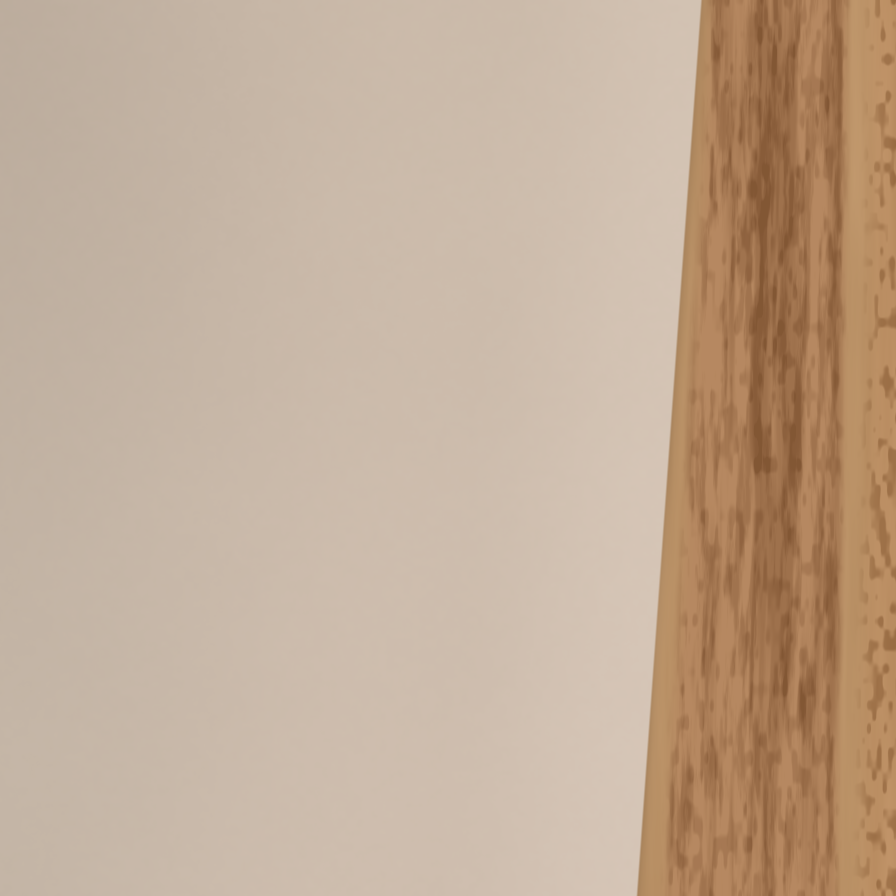
Give the GLSL for this texture, as a WebGL 2 fragment shader.

```glsl
#version 300 es
precision highp float;

uniform vec2 u_resolution;
out vec4 fragColor;

float hash(vec2 p) {
  vec3 q = fract(vec3(p.xyx) * 0.1031);
  q += dot(q, q.yzx + 33.33);
  return fract((q.x + q.y) * q.z);
}

float noise(vec2 p) {
  vec2 i = floor(p), f = fract(p);
  f = f * f * (3.0 - 2.0 * f);
  return mix(mix(hash(i), hash(i + vec2(1, 0)), f.x),
             mix(hash(i + vec2(0, 1)), hash(i + 1.0), f.x), f.y);
}

float fbm(vec2 p) {
  float sum = 0.0, amp = 0.5;
  for (int i = 0; i < 4; i++) {
    sum += amp * noise(p);
    p = p * 2.03 + 17.3;
    amp *= 0.5;
  }
  return sum / 0.9375;
}

float edgeX(float y) {
  return mix(0.711, 0.783, y);
}

vec3 paperColor(vec2 uv) {
  // Soft light, dimmer toward the upper left
  vec3 top = mix(vec3(0.735, 0.675, 0.615), vec3(0.797, 0.732, 0.668), smoothstep(-0.08, 0.5, uv.x));
  vec3 bottom = mix(vec3(0.768, 0.710, 0.650), vec3(0.806, 0.740, 0.680), smoothstep(-0.05, 0.45, uv.x));
  vec3 color = mix(bottom, top, smoothstep(0.0, 1.0, uv.y));

  // Bright margin beside the edge
  color += vec3(0.030, 0.031, 0.033) * smoothstep(-0.24, 0.0, uv.x - edgeX(uv.y));

  // Fine fibre mottling
  color += 0.008 * (fbm(uv * 110.0) - 0.5) + 0.010 * (fbm(uv * 5.0) - 0.5);
  return color;
}

vec3 woodColor(vec2 uv) {
  // Grain coordinates lean slightly and waver along the board
  float x = uv.x - 0.012 * (uv.y - 0.5) + 0.006 * (noise(uv * vec2(8.0, 5.0)) - 0.5);
  float streaks = fbm(vec2(x * 65.0, uv.y * 3.5));
  float fibres = fbm(vec2(x * 120.0, uv.y * 14.0) + 9.0);
  float pores = noise(vec2(x * 185.0, uv.y * 52.0) + 31.0);

  // Dark heartwood between the pale strips
  float heartLeft = mix(0.748, 0.785, uv.y);
  float heart = smoothstep(heartLeft - 0.008, heartLeft + 0.014, x) * (1.0 - smoothstep(0.932, 0.948, x));
  vec3 color = mix(vec3(0.735, 0.575, 0.405), vec3(0.715, 0.535, 0.380), heart);

  float grain = 0.55 * smoothstep(0.38, 0.72, streaks)
              + 0.50 * smoothstep(0.42, 0.72, fibres)
              + 0.38 * smoothstep(0.50, 0.85, pores);
  color = mix(color, vec3(0.475, 0.305, 0.175), heart * min(grain * 0.72, 0.85));

  // Narrow dark seam along the right of the heartwood
  float seam = exp(-pow((x - 0.931) / 0.006, 2.0));
  color = mix(color, vec3(0.53, 0.36, 0.22), seam * (0.15 + 0.5 * smoothstep(0.35, 0.7, fibres)));

  // Speckled warm sapwood at the far right
  float sap = smoothstep(0.955, 0.985, x);
  color = mix(color, vec3(0.735, 0.555, 0.385), sap * 0.75);
  color -= vec3(0.12, 0.12, 0.11) * sap * smoothstep(0.50, 0.85, noise(vec2(x * 165.0, uv.y * 75.0)));
  color += 0.07 * (streaks - 0.5) * (1.0 - heart);

  // Contact shade beside the paper
  color *= 1.0 - 0.10 * exp(-max(uv.x - edgeX(uv.y), 0.0) / 0.006);
  return color;
}

void main() {
  vec2 uv = gl_FragCoord.xy / u_resolution;
  float blur = max(0.0015, 0.8 / u_resolution.x);
  float wood = smoothstep(-blur, blur, uv.x - edgeX(uv.y));
  fragColor = vec4(mix(paperColor(uv), woodColor(uv), wood), 1.0);
}
```
